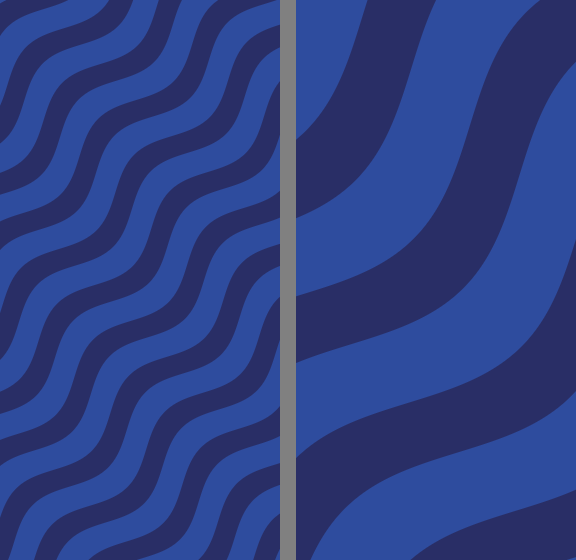
Left: the whole. Right: its middle third, enlarged.
Reproduce this pattern procedurally as a Shadertoy shader.

```glsl
// Diagonal wavy stripes: dark navy bands on a blue ground.
// Coordinates turn by 45 degrees into "across" and "along" the bands;
// a sine of the along axis bends every band by the same amount.

#define STRIPE_STEP   0.2568   // horizontal stripe spacing, canvas widths
#define STRIPE_OFFSET 0.512    // center of the first band, in spacings
#define BAND_SHARE    0.460    // dark part of each spacing
#define WAVE_HEIGHT   0.264    // sideways swing, in spacings
#define WAVE_RATE     2.0      // radians of wave per spacing along the bands
#define WAVE_PHASE    0.994
#define GROUND_COLOR  vec3(0.18, 0.30, 0.62)
#define BAND_COLOR    vec3(0.16, 0.18, 0.40)

// Continuous band coordinate: whole numbers lie on band centers
float bandCoordinate(vec2 p) {
    float across = (p.x + p.y) / STRIPE_STEP;
    float along = (p.x - p.y) / STRIPE_STEP;
    return across - STRIPE_OFFSET - WAVE_HEIGHT * sin(WAVE_RATE * along - WAVE_PHASE);
}

void mainImage(out vec4 fragColor, in vec2 fragCoord) {
    // Canvas widths, measured from the upper left corner
    vec2 p = vec2(fragCoord.x, iResolution.y - fragCoord.y) / iResolution.x;

    // Signed distance to the band edge, in spacings
    float band = bandCoordinate(p);
    float edge = abs(band - floor(band + 0.5)) - 0.5 * BAND_SHARE;

    // One-pixel edge smoothing from the local gradient
    float pixel = length(vec2(dFdx(band), dFdy(band)));
    float coverage = clamp(0.5 - edge / pixel, 0.0, 1.0);

    fragColor = vec4(mix(GROUND_COLOR, BAND_COLOR, coverage), 1.0);
}
```
